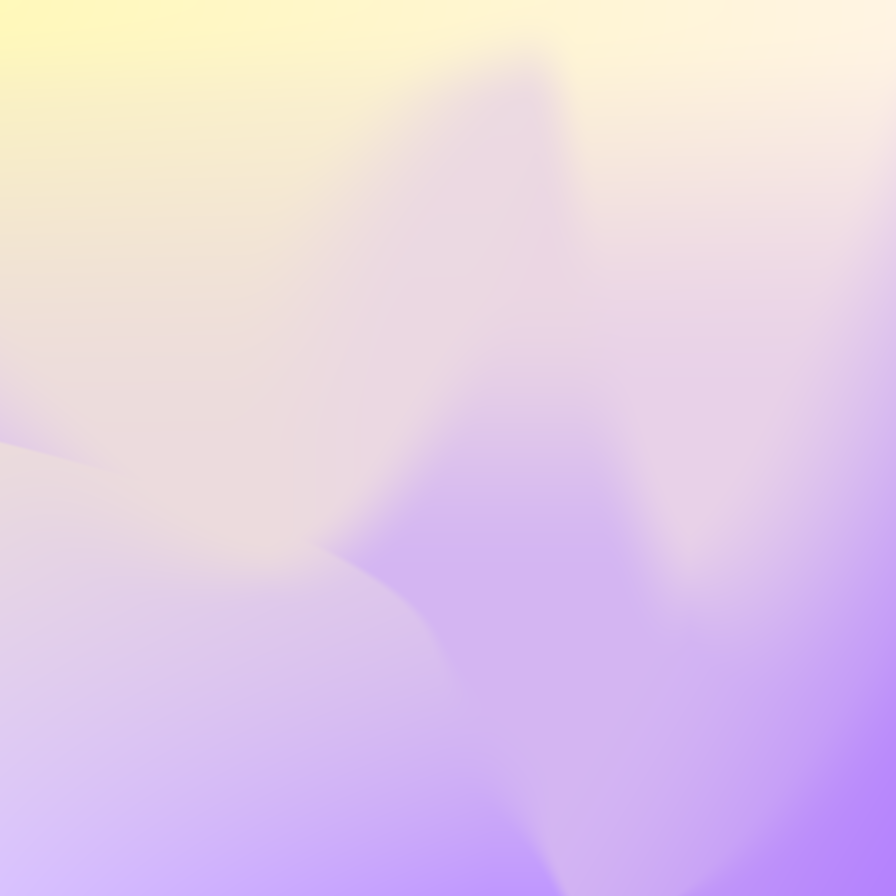
Give the GLSL for this background, as a Shadertoy shader.

```glsl
// Soft coverage of the area above a bowl-shaped edge with separate side slopes.
float bowlMask(vec2 p, vec2 lowest, float leftCurve, float rightCurve, float blur, float spread) {
    float d = p.x - lowest.x;
    float edge = lowest.y + (d < 0.0 ? leftCurve : rightCurve) * d * d;
    float width = blur + spread * abs(d);
    return smoothstep(-width, width, p.y - edge);
}

// Pale lilac ground that deepens toward the bottom centre.
vec3 lilacGround(vec2 p) {
    float depth = clamp((0.5 - p.y) / 0.5, 0.0, 1.0);
    vec3 outer = mix(vec3(0.92, 0.86, 0.86), vec3(0.85, 0.76, 1.0), depth);
    vec3 inner = mix(vec3(0.87, 0.78, 0.92), vec3(0.75, 0.59, 1.0), depth * depth);
    return mix(outer, inner, clamp(p.x / 0.55, 0.0, 1.0));
}

// Violet fold: rosy in the upper plume, saturated in the lower right corner.
vec3 violetFold(vec2 p) {
    float rosy = smoothstep(0.35, 0.68, p.y) * (1.0 - smoothstep(0.65, 0.9, p.x));
    vec3 color = mix(vec3(0.83, 0.71, 0.95), vec3(0.92, 0.84, 0.89), rosy);
    vec3 deepViolet = vec3(0.69, 0.48, 1.0);
    color = mix(color, deepViolet, smoothstep(-0.25, 0.35, p.x - 0.8 - 0.6 * p.y));

    // Curved rim, crisp at the bottom and diffuse at the right.
    float r = max(p.x - 0.753, 0.0);
    float rimWidth = 0.004 + 0.4 * r;
    float rimHeight = 0.45 * r + 2.0 * r * r - 0.004;
    return mix(color, deepViolet, 0.3 * smoothstep(-rimWidth, rimWidth, rimHeight - p.y));
}

void mainImage(out vec4 fragColor, in vec2 fragCoord) {
    vec2 p = fragCoord / iResolution.xy;
    float down = 1.0 - p.y;
    vec3 topLight = mix(vec3(1.0, 0.975, 0.73), vec3(1.0, 0.955, 0.89), p.x);

    // The fold overlaps the ground along a descending curve.
    float rise = max(p.y - 0.29, 0.0);
    float foldEdge = 0.629 - 0.5 * p.y - 8.0 * rise * rise;
    float blurBand = (p.y - 0.15) / 0.07;
    float foldWidth = 0.01 + 0.05 * exp(-blurBand * blurBand);
    float foldMask = smoothstep(-foldWidth, foldWidth, p.x - foldEdge);
    vec3 color = mix(lilacGround(p), violetFold(p), foldMask);

    // Left cream sheet, tinted by the rosy plume.
    vec3 cream = mix(topLight, vec3(0.925, 0.86, 0.865), smoothstep(-0.1, 0.5, down));
    float lift = max(p.y - 0.6, 0.0);
    float plumeEdge = 0.35 + 1.65 * lift * lift;
    float plume = smoothstep(-0.1, 0.1, p.x - plumeEdge);
    cream = mix(cream, vec3(0.92, 0.845, 0.89), 0.9 * plume);
    color = mix(color, cream, bowlMask(p, vec2(0.3, 0.36), 2.1, 4.9, 0.035, 0.3));

    // Right sheet fading from cream to pink.
    vec3 blush = mix(topLight, vec3(0.91, 0.82, 0.91), smoothstep(-0.02, 0.45, down));
    color = mix(color, blush, bowlMask(p, vec2(0.77, 0.345), 25.0, 5.6, 0.07, 1.2));

    // Light spilling down from the top.
    color = mix(color, topLight, smoothstep(0.88, 1.0, p.y));
    fragColor = vec4(color, 1.0);
}
```
